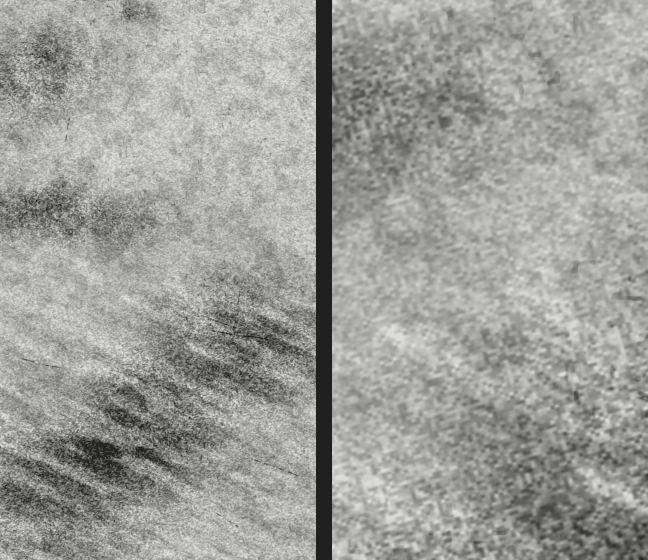
Left, the full canvas; right, a detail of the centre.
Write a WebGL 1 fragment shader that draws this texture.

```glsl
precision highp float;
uniform vec2 u_resolution;

const float BARE_TONE = 0.775;
const vec3 CONCRETE_TINT = vec3(1.0, 1.0, 0.993);
const float STREAK_ANGLE = -0.45;

float hash(vec2 p) {
  vec3 q = fract(vec3(p.xyx) * 0.1031);
  q += dot(q, q.yzx + 33.33);
  return fract((q.x + q.y) * q.z);
}

float noise(vec2 p) {
  vec2 cell = floor(p);
  vec2 f = fract(p);
  f = f * f * (3.0 - 2.0 * f);
  float low = mix(hash(cell), hash(cell + vec2(1.0, 0.0)), f.x);
  float high = mix(hash(cell + vec2(0.0, 1.0)), hash(cell + 1.0), f.x);
  return mix(low, high, f.y);
}

vec2 rotate(vec2 p, float angle) {
  float c = cos(angle);
  float s = sin(angle);
  return vec2(c * p.x + s * p.y, c * p.y - s * p.x);
}

float fbm(vec2 p) {
  float sum = 0.0;
  float weight = 0.533;
  for (int i = 0; i < 4; i++) {
    sum += weight * noise(p);
    p = rotate(p, 0.2) * 2.03 + 17.3;
    weight *= 0.5;
  }
  return sum;
}

float stain(vec2 p, vec2 center, vec2 radius) {
  vec2 d = (p - center) / radius;
  return exp(-dot(d, d));
}

// Broad cloudy darkening, heaviest in the lower half
float stains(vec2 p) {
  float d = 0.08 * (1.0 - smoothstep(0.55, 1.2, p.y));
  d += 0.27 * stain(p, vec2(0.13, 1.51), vec2(0.21, 0.17));
  d += 0.23 * stain(p, vec2(0.20, 1.10), vec2(0.33, 0.10));
  d += 0.18 * stain(p, vec2(0.42, 1.77), vec2(0.12, 0.06));
  d += 0.22 * stain(p, vec2(0.80, 0.68), vec2(0.30, 0.20));
  d += 0.27 * stain(p, vec2(0.45, 0.42), vec2(0.19, 0.14));
  d += 0.20 * stain(p, vec2(0.20, 0.24), vec2(0.36, 0.22));
  return d;
}

// Broken hairlines: positive is pale, negative is dark
float scratches(vec2 p, float height) {
  float sum = 0.0;
  for (int i = 0; i < 11; i++) {
    float id = float(i) + 1.0;
    vec2 center = vec2(hash(vec2(id, 3.1)), hash(vec2(id, 8.7)) * height);
    float angle = mix(-0.6, 0.15, hash(vec2(id, 5.3)));
    angle += 1.5 * step(0.85, hash(vec2(id, 9.9)));
    vec2 q = rotate(p - center, angle);
    q.y += 0.006 * (noise(vec2(q.x * 18.0, id)) - 0.5);
    float reach = mix(0.04, 0.12, hash(vec2(id, 1.7)));
    float line = 1.0 - smoothstep(0.0008, 0.0034, abs(q.y));
    line *= 1.0 - smoothstep(reach * 0.7, reach, abs(q.x));
    line *= smoothstep(0.3, 0.65, noise(vec2(q.x * 110.0, id * 7.0)));
    sum += line * mix(-0.24, 0.10, step(0.6, hash(vec2(id, 4.4))));
  }
  return sum;
}

void main() {
  vec2 p = gl_FragCoord.xy / u_resolution.x;
  float height = u_resolution.y / u_resolution.x;
  float upper = smoothstep(0.75, 1.15, p.y);
  vec2 streak = rotate(p, STREAK_ANGLE);

  // Stains with ragged edges: patchy above, brushed below
  vec2 warp = vec2(fbm(p * 5.0), fbm(p * 5.0 + 40.0)) - 0.5;
  float darkness = stains(p + 0.22 * warp);
  float patches = fbm(p * vec2(11.0, 9.0) + 5.0);
  float brushed = fbm(streak * vec2(7.0, 26.0) + 9.0);
  float breakup = smoothstep(0.32, 0.68, mix(brushed, patches, upper));
  float tone = BARE_TONE - darkness * mix(0.55, 1.45, breakup);

  // Pale cloud, small mottles and brushed streaks
  tone += 0.12 * (fbm(p * 3.0 + 60.0) - 0.5);
  float mottle = smoothstep(0.46, 0.66, fbm(p * 27.0 + 21.0));
  tone -= mix(0.05, 0.085, upper) * mottle;
  tone += mix(0.20, 0.06, upper) * (fbm(streak * vec2(9.0, 48.0)) - 0.5);

  // Sandy grain, coarser in contrast where the surface is dark
  float fine = noise(rotate(p, 0.3) * vec2(215.0, 265.0)) - 0.5;
  float coarse = noise(streak * vec2(95.0, 150.0) + 31.0) - 0.5;
  float roughness = mix(0.17, 0.36, smoothstep(0.02, 0.25, darkness));
  tone += roughness * (fine + 0.55 * coarse);

  // Dark pits and scratches
  float pits = smoothstep(0.80, 0.93, noise(p * 105.0 + 73.0));
  tone -= 0.12 * pits * smoothstep(0.45, 0.65, noise(p * 8.0 + 12.0));
  tone += scratches(p, height);

  gl_FragColor = vec4(CONCRETE_TINT * clamp(tone, 0.14, 0.86), 1.0);
}
```
